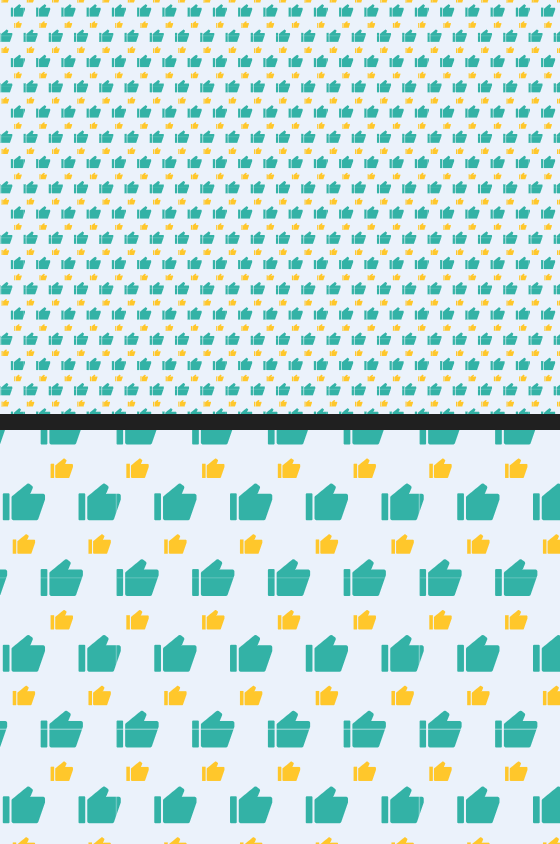
Top: the whole. Bottom: its middle third, enlarged.
Reproduce this pattern procedurally as a Shadertoy shader.

```glsl
// Staggered rows of teal thumbs-up icons with small yellow ones between them.
// Each icon is a rounded polygon plus a rounded cuff bar, repeated with fract;
// faint hairline seams of varied strength cross the icons at tile borders.

const float COLUMNS = 22.18;             // repeats across the canvas width
const vec2  FIRST_ICON = vec2(0.709, 0.417); // first centre, from the top left
const float YELLOW_DROP = 0.555;         // yellow row below its teal row
const float YELLOW_SCALE = 0.53;
const float ICON_UNIT = 1.0 / 52.0;      // icon drawing units per repeat
const float ROUNDING = 1.5;              // hand corner radius, icon units
const float SEAM_WIDTH = 0.018;
const vec2  SEAM_STRENGTH = vec2(0.15, 0.6);
const float SEAM_COLUMNS = 4.0;          // repeats between vertical seams
const float SEAM_X = 0.93;

const vec3 BACKGROUND = vec3(0.92, 0.95, 0.985);
const vec3 TEAL = vec3(0.20, 0.70, 0.65);
const vec3 YELLOW = vec3(1.00, 0.78, 0.17);

// Hand outline, inset by ROUNDING, y up
const int HAND_POINTS = 8;
const vec2 HAND[HAND_POINTS] = vec2[HAND_POINTS](
    vec2(-7.0, -11.0), vec2(-7.0, 3.0), vec2(3.0, 11.2), vec2(4.6, 10.0),
    vec2(2.2, 4.2), vec2(13.0, 4.2), vec2(13.0, 2.0), vec2(8.5, -11.0));

float hash(float n) {
    return fract(sin(n * 127.1) * 43758.5453);
}

float sdBox(vec2 p, vec2 halfSize, float radius) {
    vec2 q = abs(p) - halfSize + radius;
    return length(max(q, 0.0)) + min(max(q.x, q.y), 0.0) - radius;
}

// Signed distance to the hand polygon, sign from edge crossings
float sdHand(vec2 p) {
    float distSq = dot(p - HAND[0], p - HAND[0]);
    float side = 1.0;
    for (int i = 0; i < HAND_POINTS; i++) {
        vec2 a = HAND[i];
        vec2 b = HAND[(i + HAND_POINTS - 1) % HAND_POINTS];
        vec2 edge = b - a;
        vec2 w = p - a;
        vec2 toEdge = w - edge * clamp(dot(w, edge) / dot(edge, edge), 0.0, 1.0);
        distSq = min(distSq, dot(toEdge, toEdge));
        bvec3 crossing = bvec3(p.y >= a.y, p.y < b.y, edge.x * w.y > edge.y * w.x);
        if (all(crossing) || all(not(crossing))) side = -side;
    }
    return side * sqrt(distSq) - ROUNDING;
}

// Thumbs-up icon: hand and cuff bar, in repeat units
float sdThumb(vec2 p, float scale) {
    float unit = ICON_UNIT * scale;
    p /= unit;
    float cuff = sdBox(p - vec2(-12.2, -3.25), vec2(2.3, 9.25), 0.8);
    return min(sdHand(p), cuff) * unit;
}

float coverage(float dist, float pixel) {
    return clamp(0.5 - dist / pixel, 0.0, 1.0);
}

// Hairline that fades instead of vanishing when thinner than a pixel
float hairline(float offset, float pixel) {
    float width = max(SEAM_WIDTH, pixel);
    return coverage(abs(offset) - 0.5 * width, pixel) * SEAM_WIDTH / width;
}

void mainImage(out vec4 fragColor, in vec2 fragCoord) {
    // Repeat units, measured down from the top left corner
    float pixel = COLUMNS / iResolution.x;
    vec2 p = vec2(fragCoord.x, iResolution.y - fragCoord.y) * pixel;

    // Staggered cell; each row holds a teal icon and the yellow one below it
    vec2 q = p - FIRST_ICON;
    float row = floor(q.y + 0.3);
    float oddRow = mod(row, 2.0);
    vec2 cell = vec2(fract(q.x + 0.5 * oddRow + 0.5) - 0.5, row - q.y);

    float teal = coverage(sdThumb(cell, 1.0), pixel);
    float yellow = coverage(sdThumb(cell + vec2(0.0, YELLOW_DROP), YELLOW_SCALE), pixel);

    // Tile seams: across every odd row, and down every few columns
    float seamColumn = floor((p.x - SEAM_X) / SEAM_COLUMNS + 0.5);
    float seamOffset = p.x - SEAM_X - seamColumn * SEAM_COLUMNS;
    float across = oddRow * hairline(cell.y, pixel)
                 * mix(SEAM_STRENGTH.x, SEAM_STRENGTH.y, hash(row + 3.0));
    float down = hairline(seamOffset, pixel)
               * mix(SEAM_STRENGTH.x, SEAM_STRENGTH.y, hash(seamColumn + 41.0));

    vec3 color = mix(BACKGROUND, TEAL, teal);
    color = mix(color, YELLOW, yellow);
    color = mix(color, BACKGROUND, max(across, down));
    fragColor = vec4(color, 1.0);
}
```
